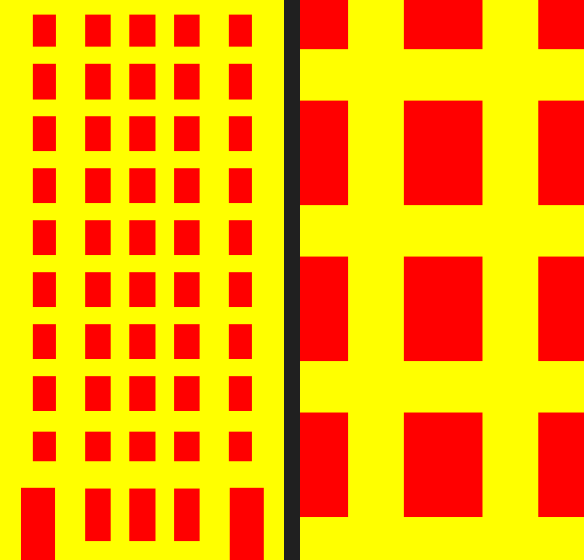
Left, the full canvas; right, a detail of the centre.
This pattern is drawn by a WebGL 2 fragment shader. Its source:

```glsl
#version 300 es
precision highp float;

uniform vec2 u_resolution;
out vec4 fragColor;

const vec3 WALL_YELLOW = vec3(1.0, 1.0, 0.0);
const vec3 PANE_RED = vec3(1.0, 0.0, 0.0);

const int WINDOW_ROWS = 9;
const float ROW_PITCH = 0.09283;
const float TOP_ROW_Y = 0.9470;

// Area coverage of an axis-aligned box, softened over one pixel.
float boxCoverage(vec2 p, vec2 center, vec2 halfSize, float pixel) {
    vec2 inside = clamp((halfSize - abs(p - center)) / pixel + 0.5, 0.0, 1.0);
    return inside.x * inside.y;
}

// Columns are mirrored about the middle; the outer pair stands further apart.
float columnX(int column) {
    float spacing = abs(column) == 2 ? 0.175 : 0.0794;
    return sign(float(column)) * spacing;
}

float columnHalfWidth(int column) {
    int ring = abs(column);
    return ring == 2 ? 0.0206 : (ring == 1 ? 0.0228 : 0.0234);
}

// Vertical center and half height; the first and last rows are shorter.
vec2 rowSpan(int row) {
    float y = TOP_ROW_Y - float(row) * ROW_PITCH;
    if (row == 0) return vec2(y - 0.0017, 0.0286);
    if (row == 1) return vec2(y, 0.0319);
    if (row == WINDOW_ROWS - 1) return vec2(y - 0.0016, 0.0264);
    return vec2(y, 0.0311);
}

float windowGrid(vec2 p, float pixel) {
    float coverage = 0.0;
    for (int row = 0; row < WINDOW_ROWS; row++) {
        vec2 span = rowSpan(row);
        for (int column = -2; column <= 2; column++) {
            vec2 center = vec2(columnX(column), span.x);
            vec2 halfSize = vec2(columnHalfWidth(column), span.y);
            coverage = max(coverage, boxCoverage(p, center, halfSize, pixel));
        }
    }
    return coverage;
}

// Three tall panes between two doors that reach below the lower edge.
float groundFloor(vec2 p, float pixel) {
    float coverage = 0.0;
    for (int column = -1; column <= 1; column++) {
        vec2 center = vec2(columnX(column), 0.0807);
        vec2 halfSize = vec2(columnHalfWidth(column), 0.0469);
        coverage = max(coverage, boxCoverage(p, center, halfSize, pixel));
    }
    vec2 mirrored = vec2(abs(p.x), p.y);
    float doors = boxCoverage(mirrored, vec2(0.1864, 0.0), vec2(0.0304, 0.1289), pixel);
    return max(coverage, doors);
}

void main() {
    // Height is one unit; x is measured from the facade's axis.
    vec2 p = (gl_FragCoord.xy - vec2(0.5 * u_resolution.x, 0.0)) / u_resolution.y;
    p.x -= 0.0007;
    float pixel = 1.0 / u_resolution.y;

    float panes = max(windowGrid(p, pixel), groundFloor(p, pixel));
    fragColor = vec4(mix(WALL_YELLOW, PANE_RED, panes), 1.0);
}
```
